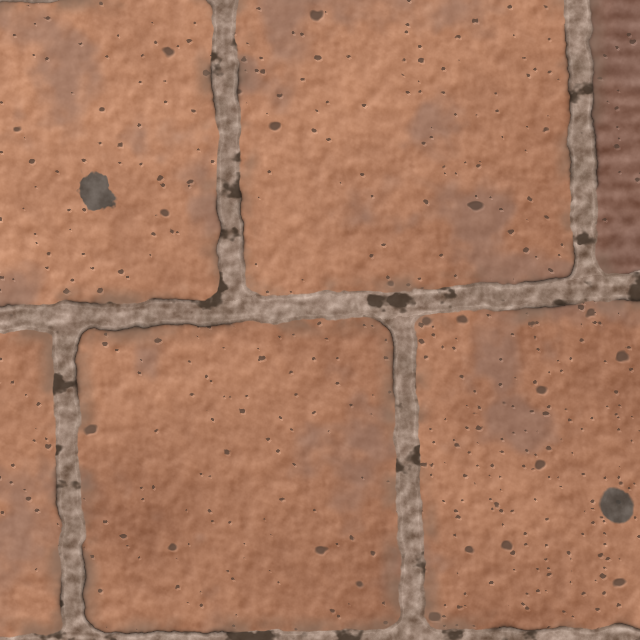
Reproduce this texture procedurally as a Shadertoy shader.

```glsl
float hash(vec2 p) {
    vec3 q = fract(p.xyx * 0.1031);
    q += dot(q, q.yzx + 33.33);
    return fract((q.x + q.y) * q.z);
}

float noise(vec2 p) {
    vec2 i = floor(p), f = fract(p);
    f = f * f * (3.0 - 2.0 * f);
    return mix(mix(hash(i), hash(i + vec2(1, 0)), f.x),
               mix(hash(i + vec2(0, 1)), hash(i + 1.0), f.x), f.y);
}

float fbm(vec2 p) {
    float sum = 0.0, amp = 0.533;
    for (int i = 0; i < 4; i++) {
        sum += amp * noise(p);
        p = mat2(1.6, 1.2, -1.2, 1.6) * p + 17.3;
        amp *= 0.5;
    }
    return sum;
}

float roundedBox(vec2 p, vec2 halfSize, float radius) {
    vec2 d = abs(p) - halfSize + radius;
    return length(max(d, 0.0)) + min(max(d.x, d.y), 0.0) - radius;
}

// One jittered pit in some of the cells, at three sizes
float pits(vec2 p, float density) {
    float mask = 0.0;
    for (int i = 0; i < 3; i++) {
        float scale = 17.0 + 19.0 * float(i);
        vec2 g = p * scale + 5.7 * float(i), cell = floor(g);
        vec2 centre = 0.3 + 0.4 * vec2(hash(cell + 3.1), hash(cell + 8.7));
        float radius = 0.05 + 0.13 * hash(cell + 21.0);
        float d = length((fract(g) - centre) * vec2(1.0, 1.3)) - radius;
        d += 0.14 * (noise(g * 7.0) - 0.5);
        float present = step(1.0 - density, hash(cell + 47.0));
        mask = max(mask, present * smoothstep(0.05, -0.05, d));
    }
    return mask;
}

void mainImage(out vec4 fragColor, in vec2 fragCoord) {
    vec2 p = fragCoord / iResolution.y;
    float soft = max(0.0015, 1.0 / iResolution.y);

    // Ragged, gently sagging courses in running bond
    vec2 q = p + 0.016 * (vec2(fbm(p * 28.0), fbm(p * 28.0 + 40.0)) - 0.5);
    float base = -0.012 + 0.012 * q.x;
    float rise = 0.515 + 0.008 * q.x + 0.03 * q.x * q.x;
    float v = (q.y - base) / rise, row = floor(v);
    float pitch = 0.529 + 0.024 * row;
    float u = (q.x - mix(0.1, 0.366, row) + 0.036 * (q.y - 0.5)) / pitch;
    vec2 id = vec2(floor(u), row), size = vec2(pitch, rise);
    vec2 local = (fract(vec2(u, v)) - 0.5) * size;
    vec2 halfSize = 0.5 * size - vec2(0.019, 0.021);
    float edge = roundedBox(local, halfSize, 0.015 + 0.025 * hash(id + 5.0));

    // Fired clay, lighter toward the upper left
    float fine = fbm(p * 55.0);
    float grain = fine - fbm(p * 55.0 + vec2(-0.3, 0.4));
    float tone = 0.45 + 0.9 * (fbm(p * 5.0 + id * 7.0) - 0.5) + 0.5 * (fine - 0.5)
               + 0.25 * (p.y - 0.5) - 0.35 * (p.x - 0.5) + 0.2 * (hash(id) - 0.5);
    vec3 clay = mix(vec3(0.58, 0.395, 0.3), vec3(0.77, 0.555, 0.43), clamp(tone, -0.2, 1.1));
    clay += 0.13 * grain;
    float bloom = smoothstep(0.56, 0.75, fbm(p * 9.0 + 50.0));
    clay = mix(clay, vec3(0.51, 0.42, 0.39), 0.4 * bloom);

    // Combed dark tile
    float combed = float(id == vec2(1.0));
    float ripple = sin(p.y * 215.0 + 5.0 * fbm(p * vec2(14.0, 20.0)));
    vec3 combedClay = vec3(0.5, 0.37, 0.32) + 0.045 * ripple + 0.2 * (fine - 0.5);
    clay = mix(clay, combedClay, 0.85 * combed);

    // Pits with a lit lower rim
    float density = id == vec2(1.0, 0.0) ? 0.26 : 0.1;
    clay += 0.07 * pits(p + vec2(-0.002, 0.003), density);
    clay = mix(clay, vec3(0.32, 0.25, 0.21), 0.75 * pits(p, density));

    // Grey stain on every third tile
    float stained = step(1.5, mod(row - id.x, 3.0));
    vec2 spot = local - vec2(0.06, -0.065);
    float ragged = row > 0.5 ? 0.055 : 0.012;
    float stain = length(spot) - 0.027 + ragged * (fbm(p * 32.0 + 9.0) - 0.5);
    stained *= smoothstep(0.003, -0.003, stain);
    clay = mix(clay, vec3(0.34, 0.32, 0.3) + 0.25 * (fine - 0.5), 0.88 * stained);

    // Mortar smeared over the tile borders
    float smear = smoothstep(-0.035, 0.0, edge) * smoothstep(0.35, 0.75, fbm(p * 17.0));
    clay = mix(clay, vec3(0.5, 0.41, 0.35), 0.65 * smear);

    // Rough mortar, streaked along the bed joints
    float relief = fbm(p * 75.0) - fbm(p * 75.0 + vec2(-0.4, 0.6));
    float inBed = step(halfSize.y, abs(local.y));
    float streak = noise(q * vec2(9.0, 150.0)) - 0.5;
    vec3 mortar = mix(vec3(0.51, 0.425, 0.365), vec3(0.65, 0.55, 0.49), fbm(p * 30.0 + 70.0));
    mortar += 0.3 * relief + 0.14 * inBed * streak;
    float hole = smoothstep(0.61, 0.72, fbm(p * vec2(24.0, 30.0) + 3.0));
    mortar = mix(mortar, vec3(0.24, 0.19, 0.15), 0.8 * hole);

    // Join both, with broken crevices and pale lips along the edges
    vec3 color = mix(clay, mortar, smoothstep(-soft, soft, edge));
    float broken = smoothstep(0.42, 0.68, noise(p * 15.0 + 30.0));
    color *= 1.0 - 0.5 * broken * exp(-abs(edge) * 420.0);
    color += 0.07 * exp(-abs(edge - 0.006) * 500.0) * (1.0 - hole);
    fragColor = vec4(clamp(color, 0.0, 1.0), 1.0);
}
```
